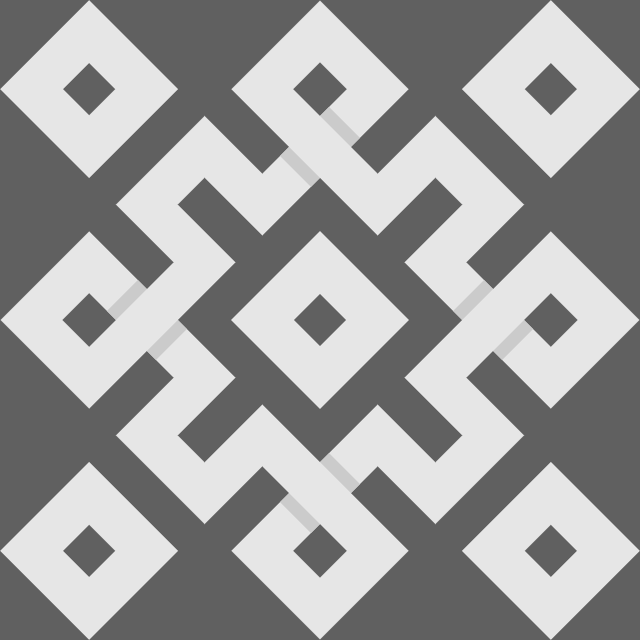
Give the GLSL for this pattern, as a WebGL 2 fragment shader.

```glsl
#version 300 es
precision highp float;
// Interlaced square knot with nine ringed diamonds, in flat greys.
// One quarter of the knot is built from boxes on a 45 degree lattice and
// turned around the centre; shaded strips mark where a strand dips under.

#define UNIT 0.09017         // lattice step as a share of the canvas
#define STRAND_HALF 0.536    // half width of the knot strand, lattice units
#define SHADE_REACH 0.85     // outer limit of the shading beside a crossing
#define RING_RADIUS 0.997    // centre line of a diamond ring
#define RING_HALF 0.545      // half width of a diamond ring
#define RING_SPACING 4.0     // distance between diamond cells
#define DARK vec3(0.376)
#define LIGHT vec3(0.902)
#define SHADE vec3(0.796)

uniform vec2 u_resolution;
out vec4 fragColor;

float box(vec2 q, vec2 center, vec2 halfSize) {
    vec2 d = abs(q - center) - halfSize;
    return max(d.x, d.y);
}

// Turns any quarter of the plane onto the upper one.
vec2 foldQuarter(vec2 p) {
    if (abs(p.x) > abs(p.y)) return p.x > 0.0 ? vec2(-p.y, p.x) : vec2(p.y, -p.x);
    return p.y < 0.0 ? -p : p;
}

// Half of the quarter knot; its mirror swaps the two diagonal axes.
float strand(vec2 q) {
    vec2 alongX = vec2(1.0 + STRAND_HALF, STRAND_HALF);
    float d = box(q, vec2(3.0), vec2(STRAND_HALF, 2.0 + STRAND_HALF));
    d = min(d, box(q, vec2(4.0, 1.0), alongX));
    d = min(d, box(q, vec2(4.0, 5.0), alongX));
    return min(d, box(q, vec2(5.0, 0.0), alongX.yx));
}

// Diamond rings in the even cells of a three by three grid.
float diamondRings(vec2 p) {
    vec2 cell = clamp(floor(p / RING_SPACING + 0.5), -1.0, 1.0);
    if (abs(cell.x) != abs(cell.y)) return 10.0;
    vec2 local = abs(p - RING_SPACING * cell);
    return abs(local.x + local.y - RING_RADIUS) - RING_HALF;
}

float coverage(float d, float pixel) {
    // Diagonal distances grow by sqrt(2) per unit of length.
    return clamp(0.5 - d / (1.41421 * pixel), 0.0, 1.0);
}

void main() {
    float size = min(u_resolution.x, u_resolution.y);
    float pixel = 1.0 / (size * UNIT);
    vec2 p = (gl_FragCoord.xy - 0.5 * u_resolution) * pixel;

    // Diagonal axes of the folded quarter
    vec2 f = foldQuarter(p);
    vec2 q = vec2(f.x + f.y, f.y - f.x);

    // Strands and rings
    float knot = min(strand(q), strand(q.yx));
    float shape = min(knot, diamondRings(p));
    vec3 color = mix(DARK, LIGHT, coverage(shape, pixel));

    // Shading on the lower strand, on both sides of the upper one
    float under = box(q, vec2(3.0), vec2(SHADE_REACH, STRAND_HALF));
    float over = abs(q.x - 3.0) - STRAND_HALF;
    color = mix(color, SHADE, coverage(max(under, -over), pixel));

    fragColor = vec4(color, 1.0);
}
```
